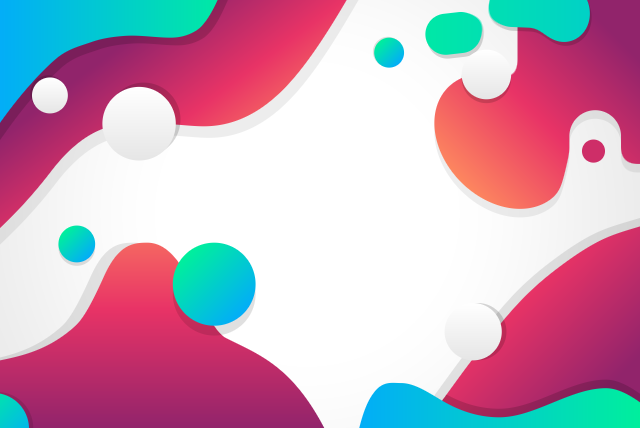
Give the GLSL for this background, as a Shadertoy shader.

```glsl
const vec3 PURPLE = vec3(0.57, 0.14, 0.42);
const vec3 PINK   = vec3(0.91, 0.20, 0.40);
const vec3 ORANGE = vec3(1.00, 0.56, 0.37);
const vec3 BLUE   = vec3(0.01, 0.68, 0.97);
const vec3 GREEN  = vec3(0.00, 0.94, 0.61);
const float SOFT_SHADOW = 0.07;
const float DEEP_SHADOW = 0.16;

// Wave knots: x, height, slope
const vec3 TOP_WARM[7] = vec3[7](vec3(0.0, 0.467, 0.95), vec3(0.12, 0.60, 1.3),
    vec3(0.26, 0.705, 0.25), vec3(0.37, 0.711, 0.0), vec3(0.47, 0.705, -0.03),
    vec3(0.664, 0.791, 1.0), vec3(0.8125, 1.0, 1.7));
const vec3 TOP_COOL[7] = vec3[7](vec3(0.0, 0.713, 1.4), vec3(0.127, 0.859, 0.9),
    vec3(0.215, 0.902, 0.35), vec3(0.29, 0.916, 0.08), vec3(0.40, 0.912, 0.0),
    vec3(0.459, 0.928, 0.6), vec3(0.51, 1.0, 2.2));
const vec3 PEAK[7] = vec3[7](vec3(0.0, 0.158, 0.2), vec3(0.176, 0.238, 0.9),
    vec3(0.244, 0.355, 2.2), vec3(0.345, 0.433, 0.0), vec3(0.42, 0.385, -1.4),
    vec3(0.53, 0.21, -0.5), vec3(0.76, 0.0, -1.9));
const vec3 SLOPE[7] = vec3[7](vec3(0.98, -0.02, 1.4), vec3(1.035, 0.0625, 1.35),
    vec3(1.104, 0.156, 1.3), vec3(1.23, 0.307, 1.0), vec3(1.309, 0.375, 0.75),
    vec3(1.406, 0.4375, 0.5), vec3(1.5, 0.471, 0.3));
const vec3 LOW_COOL[7] = vec3[7](vec3(0.842, 0.0, 4.0), vec3(0.879, 0.086, 1.2),
    vec3(0.94, 0.105, 0.0), vec3(1.045, 0.059, -0.55), vec3(1.17, 0.025, 0.0),
    vec3(1.42, 0.093, 0.0), vec3(1.5, 0.06, -0.7));

// Signed distance to the region below a cubic wave
float wave(vec2 p, vec3 k[7]) {
    float x = clamp(p.x, k[0].x, k[6].x), height = 0.0, slope = 0.0;
    for (int i = 0; i < 6; i++) {
        vec3 a = k[i], b = k[i + 1];
        if (x < a.x) break;
        float w = b.x - a.x, t = (x - a.x) / w, rise = b.y - a.y;
        float c2 = 3.0 * rise - w * (2.0 * a.z + b.z);
        float c3 = w * (a.z + b.z) - 2.0 * rise;
        height = a.y + t * (w * a.z + t * (c2 + t * c3));
        slope = a.z + t * (2.0 * c2 + 3.0 * t * c3) / w;
    }
    height += slope * (p.x - x);
    return (p.y - height) / length(vec2(1.0, slope));
}

float smoothMin(float a, float b, float k) {
    float h = max(k - abs(a - b), 0.0) / k;
    return min(a, b) - 0.25 * h * h * k;
}

float capsule(vec2 p, vec2 a, vec2 b, float r) {
    vec2 v = b - a;
    return length(p - a - v * clamp(dot(p - a, v) / dot(v, v), 0.0, 1.0)) - r;
}

// Tilted lobe joined to the corner, cut by a rounded notch
float warmBlob(vec2 p) {
    vec2 q = p - vec2(1.176, 0.670);
    q = vec2(q.x - q.y, q.x + q.y) * 0.7071;
    vec2 radii = vec2(0.178, 0.135);
    float e = length(q / radii);
    float lobe = e * (e - 1.0) / max(length(q / (radii * radii)), 0.001);
    float corner = max(1.213 - p.x, 0.617 - p.y);
    float notch = capsule(p, vec2(1.395, 0.682), vec2(1.395, 0.3), 0.0605);
    return -smoothMin(-smoothMin(lobe, corner, 0.05), notch, 0.04);
}

float coolBlob(vec2 p) {
    float left = capsule(p, vec2(1.045, 0.920), vec2(1.08, 0.924), 0.048);
    float middle = capsule(p, vec2(1.20, 0.990), vec2(1.32, 0.985), 0.053);
    float right = length(p - vec2(1.322, 0.959)) - 0.057;
    return smoothMin(smoothMin(left, middle, 0.06), right, 0.03);
}

float cover(float d) { return clamp(0.5 - d * iResolution.y, 0.0, 1.0); }

void paint(inout vec3 col, float d, vec3 ink) { col = mix(col, ink, cover(d)); }

void shade(inout vec3 col, float d, float strength) { col *= 1.0 - strength * cover(d); }

vec3 warm(float t) {
    t = clamp(t, 0.0, 1.0) * 2.0;
    return t < 1.0 ? mix(PURPLE, PINK, t) : mix(PINK, ORANGE, t - 1.0);
}

vec3 cool(float t) { return mix(BLUE, GREEN, clamp(t, 0.0, 1.0)); }

// Discs with a shadow: pearl shades downward, cool shades diagonally
void pearl(inout vec3 col, vec2 p, vec2 c, float r, vec2 shift) {
    shade(col, length(p - c - shift) - r, DEEP_SHADOW);
    paint(col, length(p - c) - r, vec3(0.95 + 0.05 * (p.y - c.y) / r));
}

void coolDisc(inout vec3 col, vec2 p, vec2 c, float r, vec2 shift) {
    shade(col, length(p - c - shift) - r, 0.12);
    paint(col, length(p - c) - r, cool(0.5 + 0.36 * dot(p - c, vec2(-1.0, 1.0)) / r));
}

void mainImage(out vec4 fragColor, in vec2 fragCoord) {
    vec2 p = fragCoord / iResolution.xy * vec2(1.5, 1.0);
    vec3 col = vec3(1.0 - 0.09 * smoothstep(0.3, 0.95, length(p - vec2(0.72, 0.5))));

    // Upper left waves
    shade(col, -wave(p - vec2(0.012, -0.027), TOP_WARM), SOFT_SHADOW);
    paint(col, -wave(p, TOP_WARM), warm(1.21 + dot(p, vec2(1.33, -1.78))));
    shade(col, -wave(p - vec2(0.016, -0.018), TOP_COOL), DEEP_SHADOW);
    paint(col, -wave(p, TOP_COOL), cool(p.x * 1.75));
    pearl(col, p, vec2(0.117, 0.777), 0.042, vec2(-0.004, 0.005));
    pearl(col, p, vec2(0.326, 0.711), 0.086, vec2(0.011, 0.010));

    // Lower left peak
    shade(col, wave(p - vec2(-0.031, 0.0), PEAK), 0.10);
    paint(col, wave(p, PEAK), warm(p.y * 1.8));
    coolDisc(col, p, vec2(0.502, 0.336), 0.097, vec2(0.0, -0.023));
    coolDisc(col, p, vec2(0.180, 0.430), 0.043, vec2(0.0, -0.008));
    coolDisc(col, p, vec2(-0.016, -0.002), 0.084, vec2(0.010, 0.002));

    // Upper right blobs
    shade(col, warmBlob(p - vec2(0.0, -0.020)), SOFT_SHADOW);
    paint(col, warmBlob(p), warm(3.206 - 1.36 * (p.x + p.y)));
    shade(col, coolBlob(p - vec2(0.004, -0.009)), DEEP_SHADOW);
    paint(col, coolBlob(p), cool(0.88 - 0.9 * (p.x - 1.0)));
    pearl(col, p, vec2(1.140, 0.826), 0.058, vec2(0.0, -0.009));
    paint(col, length(p - vec2(1.391, 0.647)) - 0.027, warm(0.35));
    coolDisc(col, p, vec2(0.912, 0.877), 0.035, vec2(-0.003, 0.002));

    // Lower right slope and wave
    float hill = wave(p, SLOPE);
    shade(col, wave(p - vec2(-0.016, 0.015), SLOPE), 0.10);
    paint(col, hill, warm(1.643 + 1.236 * (p.y - p.x)));
    shade(col, wave(p - vec2(0.0, 0.020), LOW_COOL), DEEP_SHADOW * cover(hill));
    paint(col, wave(p, LOW_COOL), cool((p.x - 0.842) * 1.5));
    pearl(col, p, vec2(1.109, 0.225), 0.067, vec2(0.011, 0.0));

    fragColor = vec4(col, 1.0);
}
```
